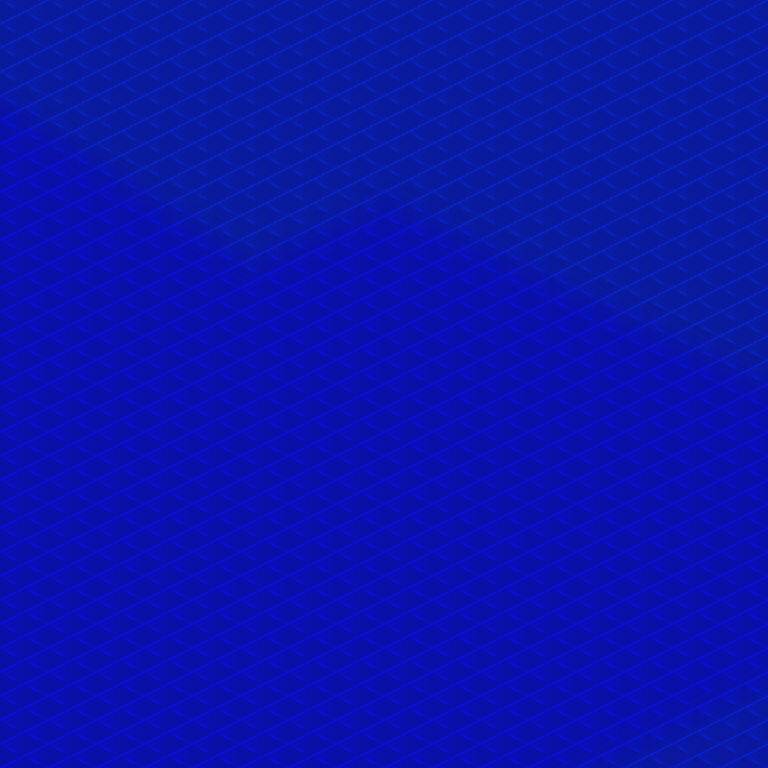
Reproduce this pattern procedurally as a Shadertoy shader.

```glsl
// Blue slanted lattice of flat diamonds with dotted rising lines, short falling dashes and a teal-tinted upper area.
#define REPEATS_ACROSS 16.0
#define REPEATS_DOWN 32.0
#define LINE_HALF_WIDTH 0.05
#define DOTS_PER_EDGE 6.0
#define DASH_HALF_LENGTH 0.2
#define TINT_SOFTNESS 0.035
#define CELL_VARIATION 0.15

const vec3 BLUE_DARK = vec3(0.04, 0.06, 0.66);
const vec3 BLUE_MID = vec3(0.04, 0.06, 0.71);
const vec3 BLUE_LINE = vec3(0.04, 0.06, 0.89);
const vec3 TEAL_DARK = vec3(0.04, 0.10, 0.61);
const vec3 TEAL_MID = vec3(0.04, 0.11, 0.65);
const vec3 TEAL_LINE = vec3(0.04, 0.14, 0.80);

float hash(vec2 p) {
    return fract(sin(dot(p, vec2(127.1, 311.7))) * 43758.5453);
}

// Coverage of a thin line at every whole number of t.
float gridLine(float t, float aa) {
    float d = abs(fract(t + 0.5) - 0.5);
    return 1.0 - smoothstep(LINE_HALF_WIDTH - 0.5 * aa, LINE_HALF_WIDTH + 0.5 * aa, d);
}

// Soft beads along an edge, from 0 to 1.
float beads(float t) {
    return 0.5 + 0.5 * sin(6.2832 * DOTS_PER_EDGE * t);
}

// Tint of the area above a zigzag edge and of the lower right corner.
float tintMask(vec2 p) {
    float fallLeft = 0.13 + 0.66 * p.x;
    float rise = 0.345 - 0.43 * (p.x - 0.325);
    float fallRight = 0.267 + 0.48 * (p.x - 0.51);
    float edge = min(fallLeft, max(rise, fallRight));
    float upper = 1.0 - smoothstep(-TINT_SOFTNESS, TINT_SOFTNESS, p.y - edge);
    float corner = smoothstep(-TINT_SOFTNESS, TINT_SOFTNESS, p.y + 0.5 * p.x - 1.39);
    return max(upper, 0.8 * corner);
}

void mainImage(out vec4 fragColor, in vec2 fragCoord) {
    vec2 p = fragCoord / iResolution.xy;
    p.y = 1.0 - p.y;

    // Slanted lattice axes: x counts rising lines, y counts falling ones.
    vec2 grid = p * vec2(REPEATS_ACROSS, REPEATS_DOWN);
    vec2 lattice = vec2(grid.y + grid.x, grid.y - grid.x);
    vec2 local = fract(lattice);
    float aa = length(vec2(REPEATS_ACROSS, REPEATS_DOWN) / iResolution.xy);

    // Diamond shading: lighter on the left, with small changes per cell.
    float side = local.y - local.x;
    float variation = CELL_VARIATION * (hash(floor(lattice)) - 0.5);
    float light = smoothstep(0.0, 0.7, side + variation);

    // Dotted rising lines and broken falling lines.
    float rising = gridLine(lattice.x, aa) * mix(0.45, 1.0, beads(lattice.y));
    float dash = 1.0 - smoothstep(DASH_HALF_LENGTH - 0.5 * aa, DASH_HALF_LENGTH + 0.5 * aa,
                                  abs(local.x - 0.45));
    float falling = gridLine(lattice.y, aa) * mix(0.2, 0.45 + 0.4 * beads(lattice.x), dash);
    float line = max(rising, falling);

    // Colours of both areas.
    vec3 blue = mix(mix(BLUE_DARK, BLUE_MID, light), BLUE_LINE, line);
    vec3 teal = mix(mix(TEAL_DARK, TEAL_MID, light), TEAL_LINE, line);
    fragColor = vec4(mix(blue, teal, tintMask(p)), 1.0);
}
```
